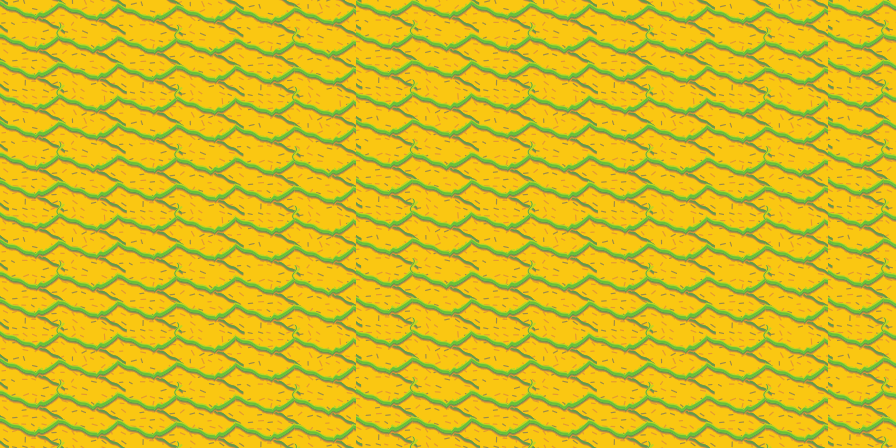
Give the GLSL for this pattern, as a Shadertoy shader.

```glsl
// Golden shingled ridges edged in green, with brown undersides and scattered flecks.

const vec3 GOLD = vec3(0.98, 0.78, 0.07);
const vec3 GREEN = vec3(0.40, 0.76, 0.23);
const vec3 ORANGE = vec3(0.89, 0.60, 0.20);
const vec3 LIME = vec3(0.74, 0.84, 0.14);
const vec3 BROWN = vec3(0.62, 0.54, 0.29);
const vec3 MOSS = vec3(0.38, 0.61, 0.29);

vec2 hash2(vec2 p) {
    vec3 q = fract(p.xyx * vec3(0.1031, 0.1030, 0.0973));
    q += dot(q, q.yzx + 33.33);
    return fract((q.xx + q.yz) * q.zy);
}

// Coverage of the interval lo..hi, softened over one pixel.
float band(float d, float lo, float hi, float aa) {
    return clamp((d - lo) / aa + 0.5, 0.0, 1.0) * clamp((hi - d) / aa + 0.5, 0.0, 1.0);
}

float segment(vec2 p, vec2 a, vec2 b) {
    vec2 v = b - a;
    return length(p - a - v * clamp(dot(p - a, v) / dot(v, v), 0.0, 1.0));
}

// Depth of a ridge below its peak: a long fall, a knob, a steep rise.
float ridge(float u, float notch, float seed) {
    float fall = 11.0 * u / notch + 0.7 * sin(u * 22.0 + seed * 6.0);
    float rise = 11.0 * (1.0 - pow(max(u - notch, 0.0) / (1.0 - notch), 1.6));
    float knob = 2.0 * exp(-600.0 * pow(u - notch - 0.07, 2.0));
    return (u < notch ? fall : rise) - knob;
}

// Short slanted dashes on a jittered grid.
vec3 flecks(vec3 col, vec2 p, float aa) {
    vec2 size = vec2(100.0 / 12.0, 6.25);
    vec2 id = mod(floor(p / size), vec2(12.0, 16.0));
    vec2 rnd = hash2(id + 7.0);
    vec2 shape = hash2(id + 51.0);
    vec2 q = (fract(p / size) - mix(vec2(0.32), vec2(0.68), rnd)) * size;
    float angle = (shape.x - 0.4) * (shape.y > 0.8 ? 3.0 : 1.1);
    vec2 arm = vec2(cos(angle), sin(angle)) * mix(1.2, 2.2, rnd.x);
    float ink = band(segment(q, -arm, arm), -9.0, 0.5, aa) * step(0.25, shape.y);
    return mix(col, mix(ORANGE, BROWN, step(0.6, rnd.y)), ink);
}

// One ridge with the tail that runs on past its notch; q starts at the peak.
vec3 shingle(vec3 col, vec2 q, vec2 id, float aa) {
    vec2 rnd = hash2(id + 3.0);
    float u = q.x / 50.0;
    float notch = 0.62 + 0.1 * (rnd.x - 0.5);

    // Tail
    float along = (u - notch) / 0.5;
    float tail = (q.y - 10.0 - 13.0 * along - 0.5 * sin(u * 30.0)) / 1.12;
    float inTail = band(q.x, notch * 50.0, notch * 50.0 + 25.0, aa);
    float taper = mix(1.0, 0.6, clamp(along, 0.0, 1.0));
    col = mix(col, ORANGE, inTail * band(tail, -1.0, 2.2 * taper, aa));
    col = mix(col, BROWN, inTail * band(tail, -1.2, 1.5 * taper, aa));
    col = mix(col, MOSS, inTail * band(tail, -1.2, 0.5 * taper, aa));

    // Ridge, from the shaded underside up to the bright crest
    float inRidge = band(q.x, 0.0, 50.0, aa);
    float d = (q.y - ridge(clamp(u, 0.0, 1.0), notch, rnd.y)) / 1.12;
    float rising = smoothstep(notch, notch + 0.1, u);
    float rough = hash2(vec2(floor(q.x / 1.6), id.y + 9.0 * id.x)).x;
    col = mix(col, ORANGE, inRidge * band(d, -1.0, 2.9 + 0.6 * rough, aa));
    col = mix(col, BROWN, inRidge * band(d, -1.0, 2.5, aa));
    col = mix(col, MOSS, inRidge * band(d, -1.0, 1.7, aa));
    col = mix(col, LIME, inRidge * band(d, -1.5 - rough * (0.6 + rising), 0.8, aa));
    col = mix(col, GREEN, inRidge * band(d, -0.9 - 0.4 * rising, 0.9, aa));

    // Twig above every other peak of alternate rows
    if (id.x > 0.5 && mod(id.y, 2.0) > 0.5) {
        float stem = abs(q.x - 1.6 * sin(q.y * 0.5));
        float fork = segment(q, vec2(0.0, -5.0), vec2(4.0, -9.0));
        float inTwig = band(q.y, -12.0, 1.0, aa);
        col = mix(col, LIME, inTwig * band(min(stem, fork), -9.0, 0.8, aa));
        col = mix(col, MOSS, inTwig * band(stem, -9.0, 0.35, aa));
    }
    return col;
}

void mainImage(out vec4 fragColor, in vec2 fragCoord) {
    // A tile is 100 units square; y runs downward.
    float aa = 376.5 / iResolution.y;
    vec2 p = vec2(fragCoord.x * 1.01, iResolution.y - fragCoord.y) * aa;

    // Rows sink slightly to the right and jump back every four tiles.
    p.y -= 1.0 + 0.02 * mod(p.x + 97.5, 400.0);

    vec3 col = flecks(GOLD, p, aa);
    vec2 cell = floor(p / vec2(50.0, 25.0));
    for (int j = -1; j <= 1; j++) {
        for (int i = -1; i <= 1; i++) {
            vec2 id = cell + vec2(i, j);
            vec2 q = p - id * vec2(50.0, 25.0);
            q.y -= 2.0 * mod(id.y, 2.0);
            col = shingle(col, q, mod(id, vec2(2.0, 4.0)), aa);
        }
    }
    fragColor = vec4(col, 1.0);
}
```
